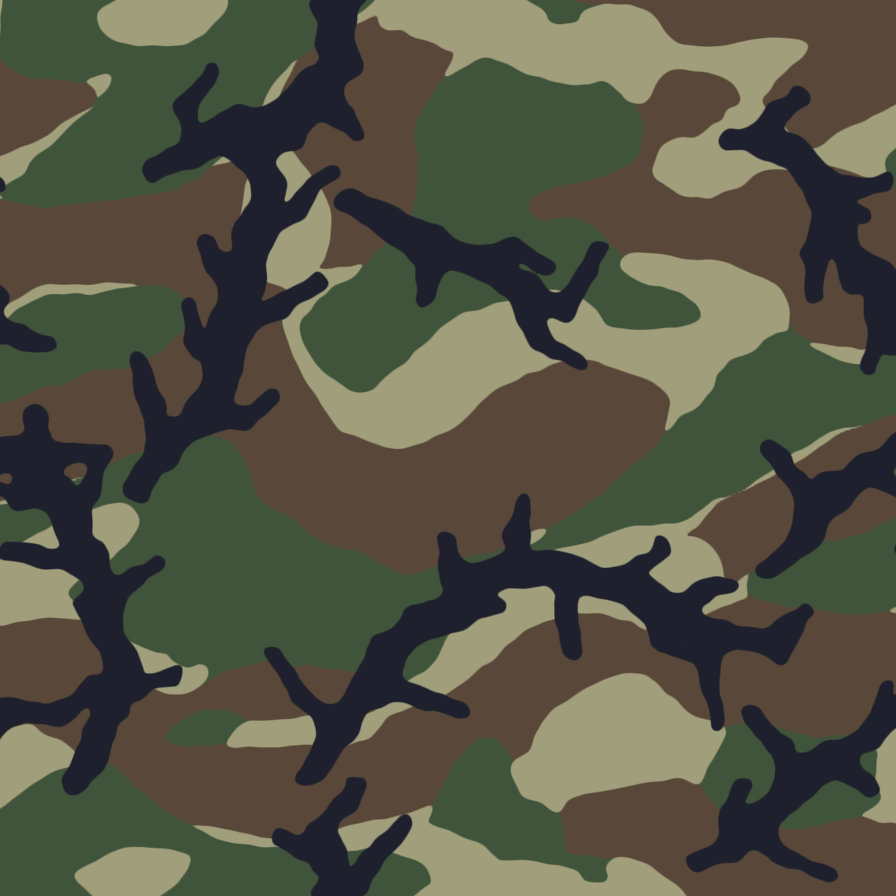
Give the GLSL for this pattern, as a Shadertoy shader.

```glsl
// Woodland camouflage: brown and green ground, tan blotches, dark branching limbs.
#define TILT 0.25            // rise of the streaks towards the right
#define GREEN_LEVEL 0.15     // higher means less green
#define TAN_LEVEL 0.68       // higher means less tan
#define FINGERS 1.0          // strength of thin tan fingers
#define TREES 3              // limbs per row and column
#define STEP_LENGTH 0.05
#define TRUNK_RADIUS 0.0185
#define TWIG_RADIUS 0.0105
#define TWIG_CHANCE 0.85
#define JOINT_BLEND 0.014
#define EDGE 0.9             // edge softness

const vec3 BROWN = vec3(0.350, 0.280, 0.222);
const vec3 GREEN = vec3(0.248, 0.330, 0.228);
const vec3 TAN   = vec3(0.632, 0.622, 0.482);
const vec3 DARK  = vec3(0.118, 0.130, 0.175);

float hash(vec2 p) {
    vec3 h = fract(p.xyx * 0.1031);
    h += dot(h, h.yzx + 33.33);
    return fract((h.x + h.y) * h.z);
}

float valueNoise(vec2 p) {
    vec2 cell = floor(p), f = fract(p);
    f = f * f * (3.0 - 2.0 * f);
    vec2 e = vec2(1.0, 0.0);
    return mix(mix(hash(cell), hash(cell + e.xy), f.x),
               mix(hash(cell + e.yx), hash(cell + e.xx), f.x), f.y);
}

vec2 wobble(vec2 p, float frequency) {
    p *= frequency;
    return 2.0 * vec2(valueNoise(p + 11.0), valueNoise(p + 57.0)) - 1.0;
}

// Tileable sum of waves with mean 0 and deviation 1, so levels set area shares.
float blotches(vec2 p, vec2 band, float seed) {
    float sum = 0.0, power = 0.0;
    for (int x = 0; x <= 8; x++)
    for (int y = -10; y <= 10; y++) {
        if (x == 0 && y <= 0) continue;
        vec2 wave = vec2(x, y);
        vec2 q = vec2(wave.x + TILT * wave.y, wave.y) / band;
        float r2 = dot(q, q);
        float amplitude = r2 * exp(-r2);
        sum += amplitude * cos(6.28319 * (dot(wave, p) + hash(wave + seed)));
        power += 0.5 * amplitude * amplitude;
    }
    return sum * inversesqrt(power);
}

// Tapered capsule from a along b, repeated on the unit tile.
float capsule(vec2 p, vec2 a, vec2 b, float r0, float r1) {
    vec2 q = p - a;
    q -= floor(q + 0.5);
    float h = clamp(dot(q, b) / dot(b, b), 0.0, 1.0);
    return length(q - b * h) - mix(r0, r1, h);
}

float smoothMin(float a, float b) {
    float h = max(JOINT_BLEND - abs(a - b), 0.0) / JOINT_BLEND;
    return min(a, b) - 0.25 * h * h * JOINT_BLEND;
}

vec2 heading(float angle) { return vec2(cos(angle), sin(angle)); }

// Each limb is a wandering trunk with bent twigs on alternating sides.
float limbs(vec2 p) {
    float d = 1.0;
    for (int i = 0; i < TREES * TREES; i++) {
        float id = float(i) * 17.0 + 5.0;
        vec2 cell = vec2(i % TREES, i / TREES);
        vec2 jitter = vec2(hash(vec2(id, 1.0)), hash(vec2(id, 2.0)));
        vec2 joint = (cell + 0.6 * jitter) / float(TREES);
        float angle = mix(-0.4, 1.1, hash(vec2(id, 3.0)));
        float curl = 0.6 * (hash(vec2(id, 4.0)) - 0.5);
        int steps = 4 + int(5.0 * hash(vec2(id, 5.0)));
        for (int s = 0; s < steps; s++) {
            vec2 key = vec2(id, 10.0 + 7.0 * float(s));
            float along = float(s) / float(steps);
            float taper = 1.0 - abs(2.0 * along - 0.7);
            float radius = mix(TWIG_RADIUS, TRUNK_RADIUS, clamp(taper + 0.25, 0.0, 1.0));
            angle += curl + 0.9 * (hash(key) - 0.5);
            vec2 trunk = heading(angle) * STEP_LENGTH * mix(0.7, 1.3, hash(key + 0.3));
            d = smoothMin(d, capsule(p, joint, trunk, radius, radius));
            joint += trunk;
            if (hash(key + 1.7) > TWIG_CHANCE) continue;
            float side = s % 2 == 0 ? 1.0 : -1.0;
            float lean = angle + side * mix(0.7, 1.4, hash(key + 2.1));
            float reach = mix(0.025, 0.055, hash(key + 3.9));
            vec2 twig = heading(lean) * reach;
            vec2 tip = heading(lean - side * mix(-0.4, 0.9, hash(key + 4.6))) * reach;
            d = smoothMin(d, capsule(p, joint, twig, radius, TWIG_RADIUS));
            d = smoothMin(d, capsule(p, joint + twig, tip, TWIG_RADIUS, TWIG_RADIUS * 0.95));
        }
    }
    return d;
}

float cover(float field) {
    float width = EDGE * max(fwidth(field), 1e-6);
    return smoothstep(-width, width, field);
}

void mainImage(out vec4 fragColor, in vec2 fragCoord) {
    vec2 uv = fragCoord / iResolution.y;
    vec2 ragged = 0.008 * wobble(uv, 20.0) + 0.0022 * wobble(uv, 58.0);
    vec2 bent = uv + 0.05 * wobble(uv, 4.5) + ragged;

    // Tan fingers creep along the border of green and brown.
    float ground = blotches(bent, vec2(1.9, 3.7), 3.0) - GREEN_LEVEL;
    float finger = FINGERS * (exp(-8.0 * ground * ground) - 0.243);
    float pale = blotches(bent, vec2(2.4, 4.0), 41.0) + finger - TAN_LEVEL;

    vec2 knobbly = uv + 0.008 * wobble(uv, 13.0) + 0.0045 * wobble(uv, 34.0)
                      + 0.0015 * wobble(uv, 75.0);
    float limb = -limbs(knobbly);

    vec3 color = mix(BROWN, GREEN, cover(ground));
    color = mix(color, TAN, cover(pale));
    color = mix(color, DARK, cover(limb));
    fragColor = vec4(color, 1.0);
}
```
